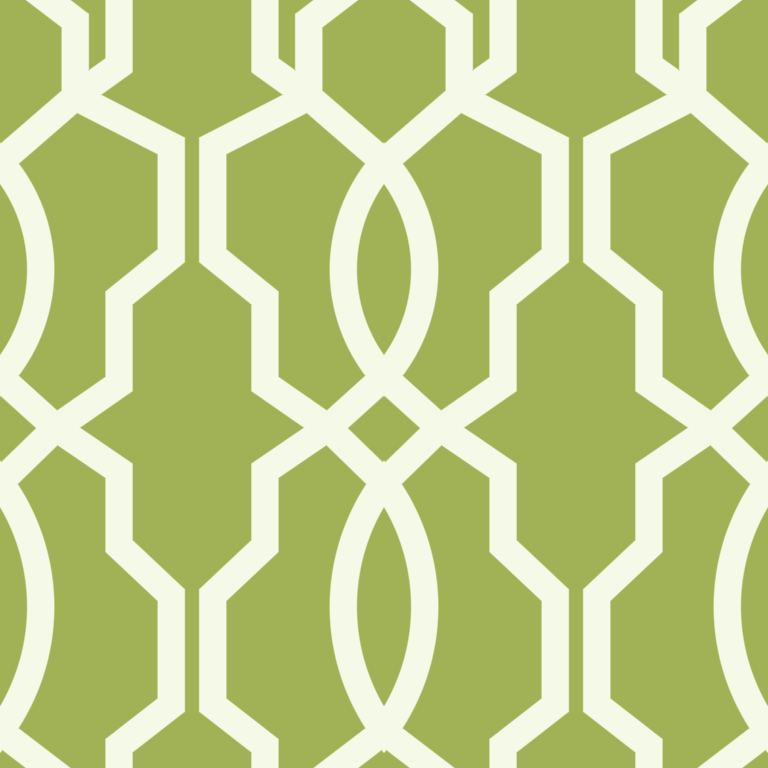
Reproduce this pattern procedurally as a three.js fragment shader.

```glsl
// Cream trellis of interlaced angular straps and pointed lenses on leaf green.
varying vec2 vUv;

// Distance to a strap's centre line; sectors split at the bisectors give mitred corners.
float strap(vec2 p, vec2 q[10]) {
  float middle = 0.5 * (q[0].y + q[9].y);
  p.y = fract(p.y - middle + 0.5) + middle - 0.5;
  float d = 1.0;
  for (int i = 0; i < 9; i++) {
    vec2 a = q[i], b = q[i + 1];
    vec2 along = normalize(b - a);
    bool pastStart = i == 0 ||
      dot(p - a, along + normalize(a - q[max(i - 1, 0)])) > -0.0001;
    bool beforeEnd = i == 8 ||
      dot(p - b, along + normalize(q[min(i + 2, 9)] - b)) < 0.0001;
    if (pastStart && beforeEnd) {
      d = min(d, abs(dot(p - a, vec2(-along.y, along.x))));
    }
  }
  return d;
}

// Distance to the right-hand arc of a lens standing on the mirror axis.
float lens(vec2 p, float bottom, float top) {
  float bulge = 0.053;
  float halfHeight = 0.5 * (top - bottom);
  float radius = (halfHeight * halfHeight + bulge * bulge) / (2.0 * bulge);
  vec2 centre = vec2(bulge - radius, 0.5 * (bottom + top));
  return abs(length(p - centre) - radius);
}

void main() {
  // Two mirrored columns across, one repeat down.
  vec2 p = vec2(0.5 * abs(fract(vUv.x * 2.0 + 0.5) - 0.5), vUv.y);

  // Strap from the central diamond down past the lower lens.
  float d = strap(p, vec2[10](
    vec2(0.0, 0.509), vec2(0.073, 0.443), vec2(0.155, 0.387), vec2(0.155, 0.289),
    vec2(0.223, 0.225), vec2(0.223, 0.082), vec2(0.155, 0.029), vec2(0.155, -0.085),
    vec2(0.098, -0.126), vec2(0.0, -0.211)));

  // Strap from the central diamond up round the hexagon.
  d = min(d, strap(p, vec2[10](
    vec2(-0.073, 0.301), vec2(0.0, 0.372), vec2(0.073, 0.443), vec2(0.155, 0.5),
    vec2(0.155, 0.612), vec2(0.223, 0.667), vec2(0.223, 0.81), vec2(0.098, 0.874),
    vec2(0.098, 0.973), vec2(0.0, 1.048))));

  // Upper and lower lenses.
  d = min(d, lens(p, 0.509, 0.789));
  d = min(d, lens(p, 0.048, 0.372));

  float edge = fwidth(vUv.y);
  float line = 1.0 - smoothstep(-edge, edge, d - 0.0178);
  vec3 green = vec3(0.63, 0.695, 0.335);
  vec3 cream = vec3(0.96, 0.977, 0.905);
  gl_FragColor = vec4(mix(green, cream, line), 1.0);
}
```
